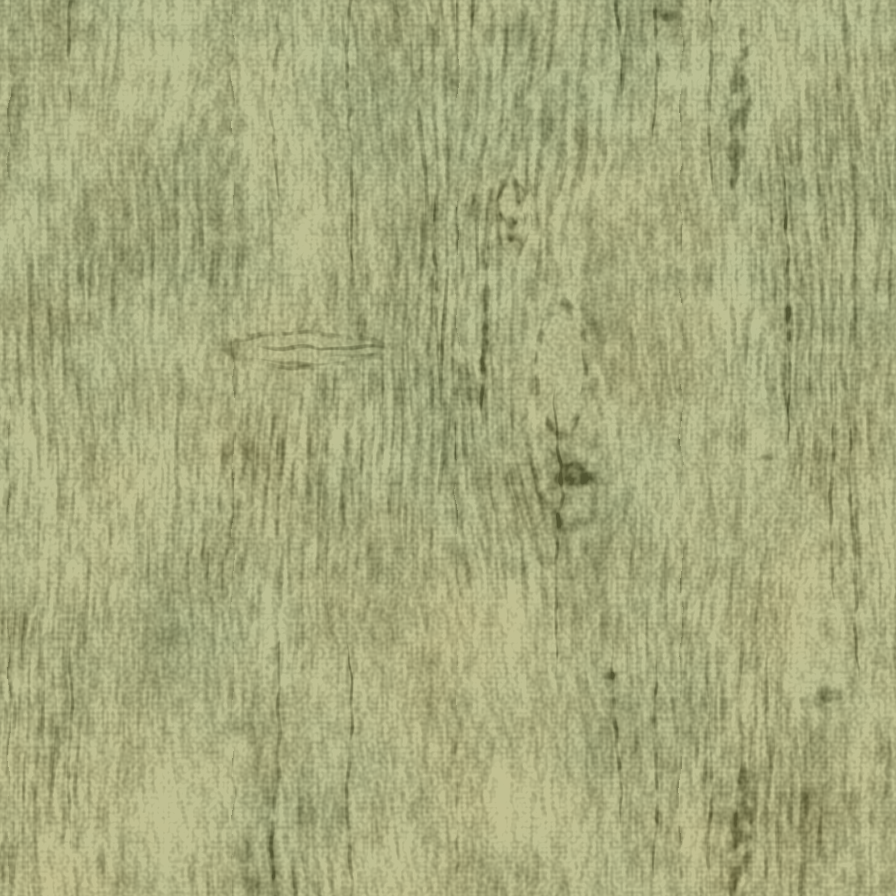
Give the GLSL for this texture, as a WebGL 1 fragment shader.

```glsl
precision highp float;
// Weathered green-grey wood planks with vertical grain, knots, cracks and a fine woven print.
uniform vec2 u_resolution;

float hash(float n) {
  return fract(sin(n * 91.345) * 4375.85);
}

vec2 gradient(vec2 cell) {
  float h = fract(sin(dot(cell, vec2(127.1, 311.7))) * 43758.55);
  return vec2(cos(h * 6.2832), sin(h * 6.2832));
}

float noise(vec2 p) {
  vec2 i = floor(p), f = fract(p);
  vec2 u = f * f * f * (f * (f * 6.0 - 15.0) + 10.0);
  float low = mix(dot(gradient(i), f),
                  dot(gradient(i + vec2(1, 0)), f - vec2(1, 0)), u.x);
  float high = mix(dot(gradient(i + vec2(0, 1)), f - vec2(0, 1)),
                   dot(gradient(i + 1.0), f - 1.0), u.x);
  return mix(low, high, u.y);
}

float fbm(vec2 p) {
  float sum = 0.0, amp = 1.0;
  for (int i = 0; i < 4; i++) {
    sum += amp * noise(p);
    p = p * 2.1 + 17.3;
    amp *= 0.6;
  }
  return sum;
}

// Soft stroke of the given half width around a zero distance
float stroke(float d, float width) {
  return 1.0 - smoothstep(width * 0.4, width + 0.0015, abs(d));
}

// Approximate signed distance to an ellipse
float ellipse(vec2 p, vec2 radii) {
  return (length(p / radii) - 1.0) * min(radii.x, radii.y);
}

void main() {
  vec2 p = gl_FragCoord.xy / u_resolution;
  vec2 rough = p + 0.006 * vec2(noise(p * 30.0), noise(p * 30.0 + 40.0));
  float wear = smoothstep(-0.3, 0.25, noise(p * vec2(75.0, 50.0)));
  float plank = floor((rough.x - 0.01) * 4.0);

  // Each plank bends its grain on its own
  float grain = p.x + 0.045 * noise(vec2(p.x * 3.0, p.y * 1.5) + plank * 7.7)
              + 0.007 * noise(p * vec2(14.0, 9.0));
  float ink = 0.0, pale = 0.0;

  // Knots: a dark eye, contours and sometimes a pale oval, pushing the grain aside
  for (int i = 0; i < 6; i++) {
    float n = float(i);
    vec2 c = vec2(0.52 + 0.46 * fract(0.26 + 0.618 * n), fract(0.47 + 0.755 * n));
    float r = 0.045 / (1.0 + 0.6 * n);
    vec2 d = rough - c;
    vec2 pushed = (d - vec2(0.0, 1.4 * r)) / (r * vec2(1.8, 4.0));
    float band = length(pushed);
    grain -= 0.65 * d.x * exp(-band * band);
    float hasOval = step(mod(n, 3.0), 0.5);
    float eye = ellipse(d + vec2(0.0, 6.0 * d.x * d.x), r * vec2(0.5, 0.25));
    float oval = ellipse(d - r * vec2(-0.3, 2.6), r * vec2(0.6, 1.6));
    float inOval = hasOval * (1.0 - smoothstep(-0.004, 0.002, oval));
    float contours = pow(0.5 + 0.5 * sin(band * 22.0 + 1.6 * noise(p * 12.0)), 3.0);
    ink += 0.6 * (1.0 - smoothstep(-0.003, 0.003, eye));
    ink += 0.45 * wear * hasOval * stroke(oval, 0.003);
    ink += 0.5 * wear * contours * exp(-1.4 * band * band) * (1.0 - inOval) * hasOval;
    ink += 0.3 * wear * exp(-dot(d, d) / (r * r));
    pale = max(pale, inOval);
  }

  // Torn branch scar lying across the grain
  vec2 s = rough - vec2(0.345, 0.61);
  float scar = ellipse(s, vec2(0.085, 0.018 + 0.06 * max(-s.x, 0.0)));
  float inScar = 1.0 - smoothstep(-0.004, 0.003, scar);
  inScar *= step(abs(s.x), 0.09);
  ink += 0.4 * wear * stroke(scar, 0.002);
  ink += 0.5 * inScar * smoothstep(0.05, 0.4, noise(rough * vec2(16.0, 130.0)));
  pale = max(pale, 0.6 * inScar);

  // Long broken cracks, the first one a wide stain; they recur along the board
  for (int i = 0; i < 13; i++) {
    float n = float(i);
    float x = sqrt(fract(0.68 + 0.618 * n));
    float y = mod(p.y - fract(0.88 + 0.755 * n) + 0.41, 0.82) - 0.41;
    float along = y / (0.1 + 0.14 * hash(n));
    float taper = max(1.0 - along * along, 0.0);
    float width = (0.0015 + 0.011 * exp(-2.0 * n)) * taper * (0.6 + 0.8 * wear);
    float bend = 0.016 * noise(vec2(y * 6.0, n * 5.3)) + 0.003 * noise(vec2(y * 40.0, n));
    float off = mix(p.x, rough.x, 0.3) - x - bend;
    float fade = smoothstep(0.0, 0.3, taper) * mix(0.35, 1.0, wear);
    ink += fade * (0.4 + 0.3 * hash(n + 20.0)) * stroke(off, width);
    ink += 0.2 * fade * exp(-abs(off) * 110.0);
  }

  // Plank seams
  float seam = (fract((rough.x - 0.01) * 4.0 + 0.5) - 0.5) / 4.0;
  float seamWear = smoothstep(-0.2, 0.3, noise(vec2(plank, p.y * 5.0)));
  ink += wear * seamWear * (0.35 * stroke(seam, 0.0018) + 0.2 * exp(-abs(seam) * 100.0));

  // Growth lines and broken dark fibres, clearer in some patches
  float rings = sin(6.2832 * (grain * 62.0 + 1.4 * noise(vec2(grain * 14.0, p.y * 2.0))));
  float patches = smoothstep(-0.25, 0.35, noise(p * vec2(5.0, 3.0) + 9.0)) * (1.0 - pale);
  ink += 0.42 * patches * pow(0.5 + 0.5 * rings, 3.0) * mix(0.35, 1.0, wear);
  float dashes = smoothstep(0.08, 0.45, noise(vec2(grain * 115.0, p.y * 15.0) + 5.0));
  ink += 0.4 * dashes * (0.35 + 0.65 * patches) * (1.0 - pale);

  // Mottling, fibres, speckle and weave
  float tone = 0.95 - 0.95 * ink + 0.02 * pale;
  tone += 0.27 * fbm(p * vec2(8.0, 6.0)) * (1.0 - 0.5 * pale);
  tone += 0.26 * noise(vec2(grain * 55.0, p.y * 5.0)) * (1.0 - pale);
  tone += 0.4 * noise(vec2(grain * 160.0, p.y * 40.0)) * (1.0 - 0.6 * pale);
  tone += 0.36 * noise(p * vec2(215.0, 190.0));
  tone += 0.03 * (sin(p.x * 1130.0) + sin(p.y * 1130.0));

  vec3 color = mix(vec3(0.38, 0.39, 0.24), vec3(0.70, 0.71, 0.535), clamp(tone, -0.15, 1.15));
  color += vec3(0.018, 0.0, -0.008) * (fbm(p * 5.0 + 60.0) + 0.5 - p.y);
  gl_FragColor = vec4(color, 1.0);
}
```
